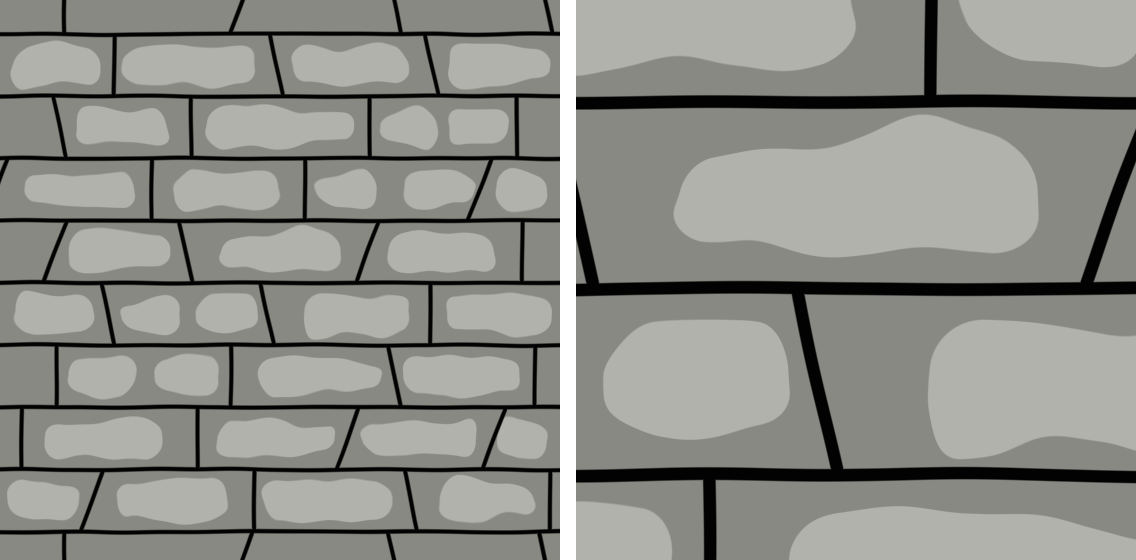
Left, the full canvas; right, a detail of the centre.
This texture is drawn by a Shadertoy shader. Its source:

```glsl
const float COURSES = 9.0;          // rows of stones up the canvas
const float FIRST_BED = 0.0505;     // height of the lowest bed joint
const int   JOINTS = 4;             // upright joints per course
const float JOINT_SPACING = 0.283;
const float JOINT_JITTER = 0.06;
const float LEAN_LEFT = -0.024;     // sideways run of a leaning joint
const float LEAN_RIGHT = 0.042;
const float LINE_HALF = 0.0037;
const float HAND_WOBBLE = 0.004;
const float PATCH_HALF_HEIGHT = 0.0375;
const float PATCH_FILL = 0.37;      // patch half width per stone width
const float PATCH_WARP = 0.021;
const float PATCH_WARP_FREQ = 14.0;
const float PAIR_CHANCE = 0.22;
const float MIN_PATCHED_WIDTH = 0.115;
const vec3 STONE = vec3(0.533, 0.538, 0.508);
const vec3 PALE = vec3(0.695, 0.700, 0.675);
const vec3 INK = vec3(0.008);

vec2 hash2(vec2 p) {
    vec3 q = fract(p.xyx * vec3(0.1031, 0.1030, 0.0973));
    q += dot(q, q.yzx + 33.33);
    return fract((q.xx + q.yz) * q.zy);
}

float cornerSlope(vec2 cell, vec2 offset) {
    return dot(hash2(cell) * 2.0 - 1.0, offset);
}

float gradientNoise(vec2 p) {
    vec2 i = floor(p), f = fract(p);
    vec2 u = f * f * f * (f * (f * 6.0 - 15.0) + 10.0);
    vec2 e = vec2(1.0, 0.0);
    float low = mix(cornerSlope(i, f), cornerSlope(i + e, f - e), u.x);
    float high = mix(cornerSlope(i + e.yx, f - e.yx), cornerSlope(i + 1.0, f - 1.0), u.x);
    return mix(low, high, u.y);
}

vec2 noise2(vec2 p) {
    return vec2(gradientNoise(p), gradientNoise(p + vec2(37.0, 71.0)));
}

float roundedBox(vec2 p, vec2 halfSize, float radius) {
    vec2 q = abs(p) - halfSize + radius;
    return length(max(q, 0.0)) + min(max(q.x, q.y), 0.0) - radius;
}

// Where a course's first joint stands
float courseStart(float course) {
    return 0.108 + 0.083 * cos(1.5708 * (course - 3.0)) + 0.04 * cos(0.65 * course);
}

// Rounded patch that narrows toward one end
float patchDistance(vec2 p, float width, vec2 seed) {
    vec2 size = hash2(seed + 5.0), shape = hash2(seed + 19.0);
    vec2 halfSize = vec2(width * PATCH_FILL * mix(0.88, 1.12, size.x),
                         PATCH_HALF_HEIGHT * mix(0.9, 1.04, size.y));
    p.x -= (shape.x - 0.5) * 0.1 * width;
    float side = shape.y < 0.5 ? -1.0 : 1.0;
    float along = smoothstep(-0.5, 1.0, side * p.x / halfSize.x);
    halfSize.y *= 1.0 - 0.45 * shape.x * along;
    return roundedBox(p, halfSize, 0.78 * min(halfSize.x, halfSize.y));
}

void mainImage(out vec4 fragColor, in vec2 fragCoord) {
    vec2 uv = fragCoord / iResolution.xy;
    float pixel = 1.0 / min(iResolution.x, iResolution.y);
    vec2 p = uv + HAND_WOBBLE * noise2(uv * 8.0);

    // Courses and bed joints
    float level = (p.y - FIRST_BED) * COURSES;
    float course = mod(floor(level), COURSES);
    float rise = fract(level) - 0.5;
    float lineDist = (0.5 - abs(rise)) / COURSES;

    // Upright and leaning joints, and the stone between them
    float left = 0.0, right = 1.0, stone = 0.0;
    for (int k = 0; k < JOINTS; k++) {
        vec2 h = hash2(vec2(float(k) + 3.0, course + 11.0));
        float middle = courseStart(course) + float(k) * JOINT_SPACING
                     + JOINT_JITTER * (h.x - 0.5);
        float lean = h.y < 0.25 ? LEAN_LEFT : h.y > 0.75 ? LEAN_RIGHT : 0.0;
        float across = p.x - middle - lean * rise;
        lineDist = min(lineDist, abs(across) * inversesqrt(1.0 + pow(lean * COURSES, 2.0)));
        if (across > 0.0) {
            left = middle;
            stone = float(k) + 1.0;
        } else {
            right = min(right, middle);
        }
    }

    // Pale patches, one or two to a stone; the split top course stays plain
    float width = right - left;
    float patchDist = 1.0;
    if (width > MIN_PATCHED_WIDTH && course < COURSES - 1.0) {
        vec2 seed = vec2(stone * 3.0, course * 5.0);
        int count = width > 0.24 && hash2(seed + 43.0).x < PAIR_CHANCE ? 2 : 1;
        float share = width / float(count);
        vec2 warp = PATCH_WARP * noise2(uv * PATCH_WARP_FREQ);
        for (int i = 0; i < count; i++) {
            float center = left + (float(i) + 0.5) * share;
            vec2 local = vec2(p.x - center, rise / COURSES) + warp;
            patchDist = min(patchDist, patchDistance(local, share, seed + float(i)));
        }
    }

    vec3 color = mix(PALE, STONE, smoothstep(-pixel, pixel, patchDist));
    color = mix(INK, color, smoothstep(-pixel, pixel, lineDist - LINE_HALF));
    fragColor = vec4(color, 1.0);
}
```
